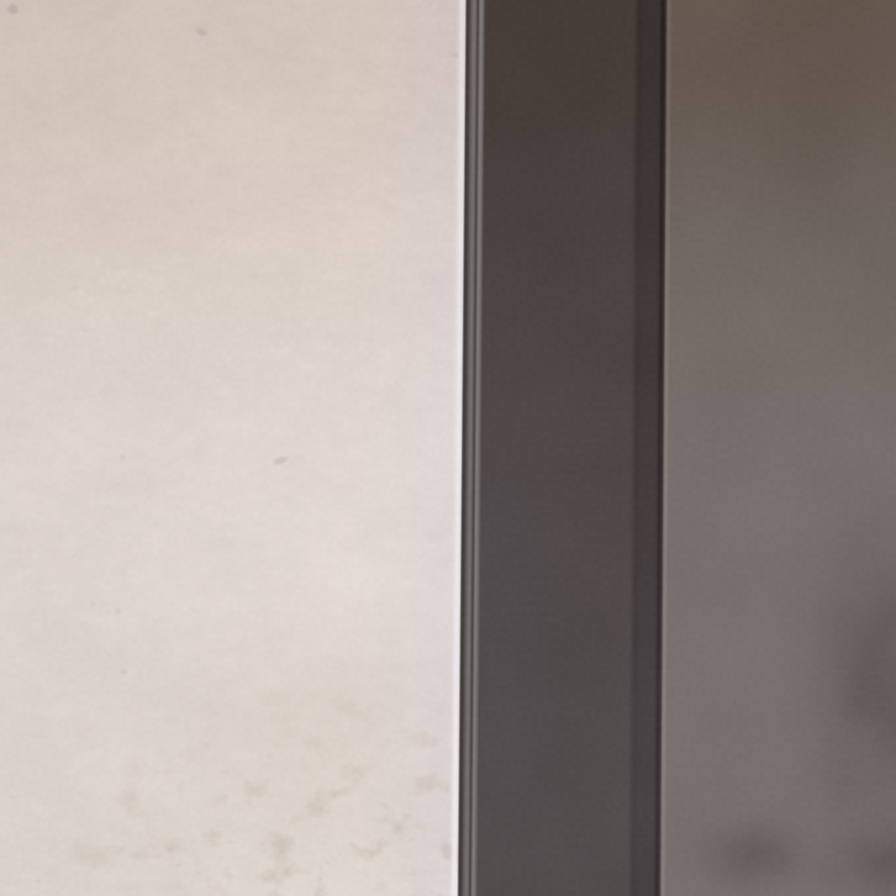
This texture is drawn by a Shadertoy shader. Its source:

```glsl
// Pale mottled plaster beside a dark metal door frame and a taupe wall panel.

vec2 hashGradient(vec2 cell) {
    vec2 h = vec2(dot(cell, vec2(127.1, 311.7)), dot(cell, vec2(269.5, 183.3)));
    return -1.0 + 2.0 * fract(sin(h) * 43758.5);
}

float gradientNoise(vec2 p) {
    vec2 cell = floor(p), f = fract(p);
    vec2 u = f * f * f * (f * (f * 6.0 - 15.0) + 10.0);
    float a = dot(hashGradient(cell), f);
    float b = dot(hashGradient(cell + vec2(1, 0)), f - vec2(1, 0));
    float c = dot(hashGradient(cell + vec2(0, 1)), f - vec2(0, 1));
    float d = dot(hashGradient(cell + vec2(1, 1)), f - vec2(1, 1));
    return mix(mix(a, b, u.x), mix(c, d, u.x), u.y);
}

float fbm(vec2 p, int octaves) {
    float sum = 0.0, amplitude = 0.5;
    for (int i = 0; i < octaves; i++) {
        sum += amplitude * gradientNoise(p);
        p = mat2(1.6, 1.2, -1.2, 1.6) * p + 7.3;
        amplitude *= 0.5;
    }
    return sum;
}

// Soft vertical stripe and soft elliptical spot, both peaking at 1.
float stripe(float x, float center, float width) {
    float d = (x - center) / width;
    return exp(-d * d);
}

float spot(vec2 p, vec2 center, vec2 radius) {
    vec2 d = (p - center) / radius;
    return exp(-dot(d, d));
}

float edgeStep(float x, float edge, float softness) {
    return smoothstep(edge - softness, edge + softness, x);
}

vec3 plaster(vec2 p, float x) {
    vec3 color = mix(vec3(0.865, 0.830, 0.805), vec3(0.875, 0.835, 0.810), smoothstep(0.0, 0.4, p.y));
    color = mix(color, vec3(0.815, 0.760, 0.720), smoothstep(0.42, 1.08, p.y));
    color += 0.018 * smoothstep(0.0, 0.5, p.x) - 0.006;
    // Cool tint next to the frame
    color += vec3(-0.012, -0.010, 0.012) * smoothstep(0.40, 0.51, x);
    // Broad mottling, flattened flecks and sparse pits
    color += 0.035 * fbm(p * vec2(7.0, 10.0), 4);
    color += 0.030 * fbm(p * vec2(38.0, 60.0) + 11.0, 3);
    float pits = smoothstep(0.44, 0.62, gradientNoise(p * vec2(34.0, 42.0) + 3.0));
    color -= vec3(0.07, 0.07, 0.06) * pits;
    // Worn tan veins near the foot
    float wear = smoothstep(0.32, 0.0, p.y) * smoothstep(-0.1, 0.4, p.x);
    float veins = smoothstep(0.0, 0.3, fbm(p * vec2(24.0, 30.0) + 19.0, 4));
    color -= vec3(0.06, 0.075, 0.095) * wear * veins;
    color -= vec3(0.02, 0.025, 0.03) * spot(p, vec2(0.37, 0.17), vec2(0.13, 0.10));
    return color;
}

vec3 frameFace(vec2 p, float x) {
    vec3 color = mix(vec3(0.325, 0.300, 0.305), vec3(0.305, 0.268, 0.262), smoothstep(0.1, 0.7, p.y));
    color = mix(color, vec3(0.275, 0.240, 0.225), smoothstep(0.6, 1.0, p.y));
    color += vec3(0.005, 0.010, 0.018) * spot(p, vec2(0.56, 0.43), vec2(0.07, 0.2));
    color += 0.03 * fbm(p * 9.0, 3);
    // Shaded return on the right side
    color -= vec3(0.045, 0.043, 0.038) * edgeStep(x, 0.708, 0.005);
    color -= 0.02 * stripe(x, 0.709, 0.004);
    return color;
}

vec3 panel(vec2 p) {
    vec3 color = mix(vec3(0.475, 0.442, 0.440), vec3(0.450, 0.415, 0.395), smoothstep(0.3, 0.75, p.y));
    color = mix(color, vec3(0.395, 0.345, 0.310), smoothstep(0.62, 1.0, p.y));
    color += 0.05 * fbm(p * vec2(6.0, 5.0) + 4.0, 3);
    // Dull stains toward the lower right
    float stains = spot(p, vec2(0.99, 0.22), vec2(0.08, 0.17));
    stains += 0.8 * spot(p, vec2(0.84, 0.045), vec2(0.06, 0.035));
    stains += 0.7 * spot(p, vec2(0.98, 0.03), vec2(0.06, 0.04));
    color -= vec3(0.085, 0.083, 0.078) * stains * (0.9 + fbm(p * 12.0, 3));
    return color;
}

// Narrow grooves and lit ridges between plaster and frame face
vec3 grooves(float x) {
    vec3 color = vec3(0.40, 0.375, 0.375);
    color -= 0.14 * stripe(x, 0.518, 0.0030);
    color += 0.06 * stripe(x, 0.525, 0.0025);
    color -= 0.10 * stripe(x, 0.5290, 0.0018);
    color += 0.10 * stripe(x, 0.5325, 0.0022);
    return color;
}

void mainImage(out vec4 fragColor, in vec2 fragCoord) {
    vec2 p = fragCoord / iResolution.xy;
    // The frame leans slightly; x is measured along its tilted edges
    float x = p.x - 0.009 * (p.y - 0.5) * smoothstep(1.1, 0.5, p.x);
    float xRight = p.x - 0.007 * (p.y - 0.5);
    float soft = max(0.0016, 0.8 / iResolution.x);

    vec3 color = plaster(p, x);
    float glint = stripe(x, 0.5115, 0.0042);
    color = mix(color, vec3(0.93, 0.915, 0.93), glint * mix(0.95, 0.65, p.y));
    color = mix(color, grooves(x), edgeStep(x, 0.5155, soft));
    color = mix(color, frameFace(p, xRight), edgeStep(x, 0.5365, soft));
    color = mix(color, panel(p), edgeStep(xRight, 0.7405, soft));

    // Dark seam and faint lit rim where the frame meets the panel
    color -= 0.07 * stripe(xRight, 0.7365, 0.0028);
    color += 0.05 * stripe(xRight, 0.7435, 0.0022);

    // Fine surface grain
    color += 0.016 * gradientNoise(p * 170.0);
    fragColor = vec4(clamp(color, 0.0, 1.0), 1.0);
}
```
